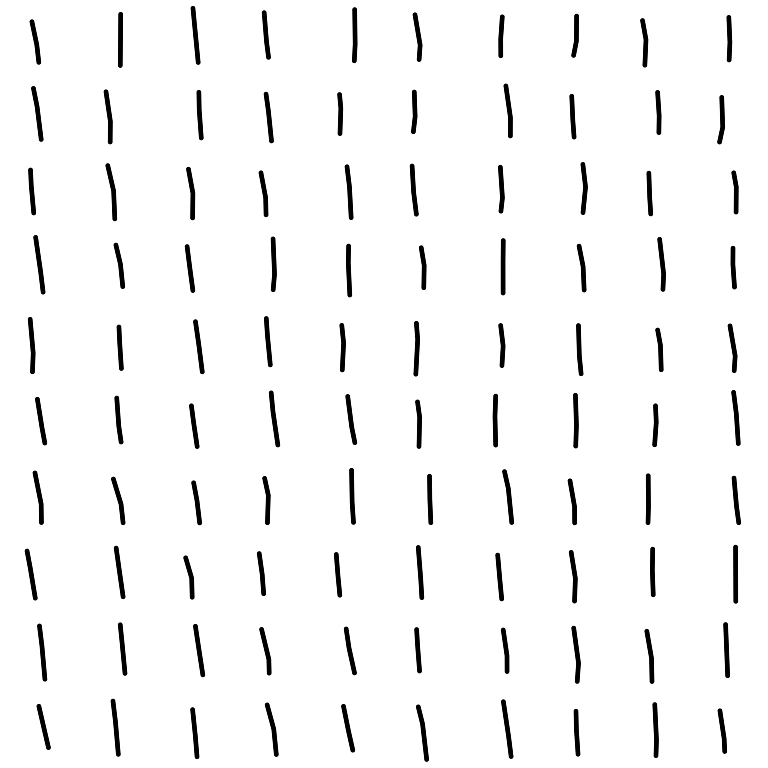
This pattern is drawn by a WebGL 2 fragment shader. Its source:

```glsl
#version 300 es
precision highp float;
// Ten by ten grid of short, hand-drawn black strokes on white, each slightly bent and leaning.

#define REPEATS 10.0              // strokes across and down
#define STROKE_RADIUS 0.031       // half line width, in cells
#define LENGTH_RANGE vec2(0.50, 0.72)
#define JITTER vec2(0.12, 0.06)   // largest shift from the cell centre
#define LEAN_MEAN 0.045           // sideways run from top to bottom
#define LEAN_DRIFT 0.07           // extra lean towards the lower left
#define LEAN_VARIATION 0.05
#define BEND_RANGE vec2(-0.015, 0.035)
#define INK vec3(0.0)
#define PAPER vec3(1.0)

uniform vec2 u_resolution;
out vec4 fragColor;

// Integer hash: three independent values in 0..1
vec3 hash3(uvec3 v) {
    v = v * 1664525u + 1013904223u;
    v += v.yzx * v.zxy;
    v ^= v >> 16u;
    v += v.yzx * v.zxy;
    return vec3(v >> 8u) / 16777216.0;
}

float segmentDistance(vec2 p, vec2 a, vec2 b) {
    vec2 pa = p - a, ba = b - a;
    float t = clamp(dot(pa, ba) / dot(ba, ba), 0.0, 1.0);
    return length(pa - ba * t);
}

// Distance to the bent centre line of the stroke in one cell
float strokeDistance(vec2 local, vec2 cell) {
    vec3 placeRandom = hash3(uvec3(cell, 3u));
    vec3 shapeRandom = hash3(uvec3(cell, 17u));

    vec2 centre = (placeRandom.xy * 2.0 - 1.0) * JITTER;
    float span = mix(LENGTH_RANGE.x, LENGTH_RANGE.y, placeRandom.z);

    vec2 fromMiddle = 0.5 - (cell + 0.5) / REPEATS;
    float lean = LEAN_MEAN + LEAN_DRIFT * (fromMiddle.x + fromMiddle.y)
               + LEAN_VARIATION * (shapeRandom.x * 2.0 - 1.0);

    // Two straight parts meet at an off-centre bend
    vec2 top = centre + 0.5 * vec2(-lean, span);
    vec2 bottom = centre - 0.5 * vec2(-lean, span);
    vec2 bend = mix(top, bottom, mix(0.3, 0.7, shapeRandom.y));
    bend.x += mix(BEND_RANGE.x, BEND_RANGE.y, shapeRandom.z);

    return min(segmentDistance(local, top, bend),
               segmentDistance(local, bend, bottom));
}

void main() {
    vec2 grid = gl_FragCoord.xy / u_resolution.y * REPEATS;
    float pixel = REPEATS / u_resolution.y;

    float edge = strokeDistance(fract(grid) - 0.5, floor(grid)) - STROKE_RADIUS;
    float coverage = 1.0 - smoothstep(-0.5 * pixel, 0.5 * pixel, edge);

    fragColor = vec4(mix(PAPER, INK, coverage), 1.0);
}
```
